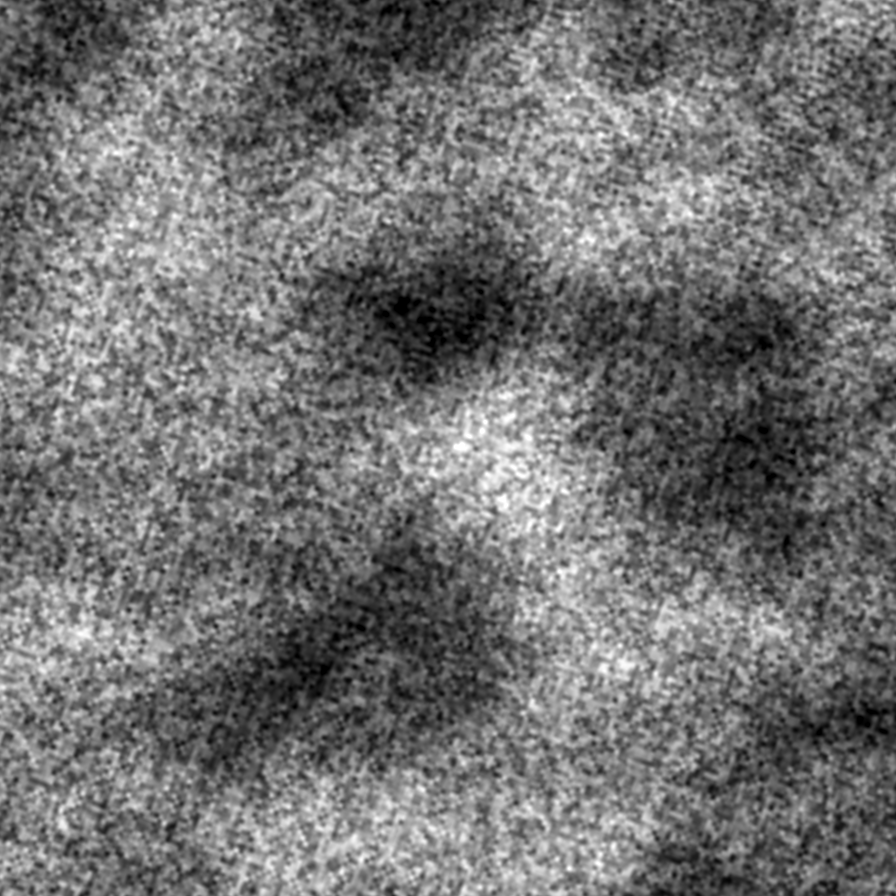
Give the GLSL for this texture, as a three.js fragment shader.

```glsl
// Grey smoky clouds, drifting diagonally, under a fine soft film grain.
varying vec2 vUv;

const float MEAN_GREY = 0.412;
const float CLOUD_CONTRAST = 0.55;
const float GRAIN_CONTRAST = 0.37;
const float DRIFT_ANGLE = 0.5;
const vec2 CLOUD_CELLS = vec2(4.8, 6.4);

float hash(vec2 cell) {
  return fract(sin(dot(cell, vec2(127.1, 311.7))) * 43758.5453);
}

vec2 rotate(vec2 p, float angle) {
  float c = cos(angle);
  float s = sin(angle);
  return vec2(c * p.x + s * p.y, c * p.y - s * p.x);
}

// Smooth value noise, centred on zero
float noise(vec2 p) {
  vec2 cell = floor(p);
  vec2 f = fract(p);
  vec2 w = f * f * (3.0 - 2.0 * f);
  float low = mix(hash(cell), hash(cell + vec2(1.0, 0.0)), w.x);
  float high = mix(hash(cell + vec2(0.0, 1.0)), hash(cell + vec2(1.0, 1.0)), w.x);
  return mix(low, high, w.y) - 0.5;
}

// Octaves of halving strength, each turned a little to hide the lattice
float clouds(vec2 p) {
  float sum = 0.0;
  float strength = 1.0;
  for (int i = 0; i < 4; i++) {
    sum += strength * noise(p);
    p = rotate(p, 0.45) * 2.03 + vec2(17.3, 9.1);
    strength *= 0.5;
  }
  return sum;
}

// Two fine layers at crossed angles
float grain(vec2 p, float cells) {
  float coarse = noise(rotate(p, 0.6) * cells + 31.7);
  float fine = noise(rotate(p, -0.35) * cells * 1.45 + 83.2);
  return coarse + fine;
}

void main() {
  vec2 drift = rotate(vUv, DRIFT_ANGLE) * CLOUD_CELLS + vec2(23.4, 41.8);
  float cloud = CLOUD_CONTRAST * clouds(drift);

  // Grain fades in the dark hollows
  float grainGain = GRAIN_CONTRAST * mix(0.7, 1.1, smoothstep(-0.3, 0.15, cloud));
  float grey = MEAN_GREY + cloud + grainGain * grain(vUv, 128.0);

  gl_FragColor = vec4(vec3(clamp(grey, 0.0, 1.0)), 1.0);
}
```
